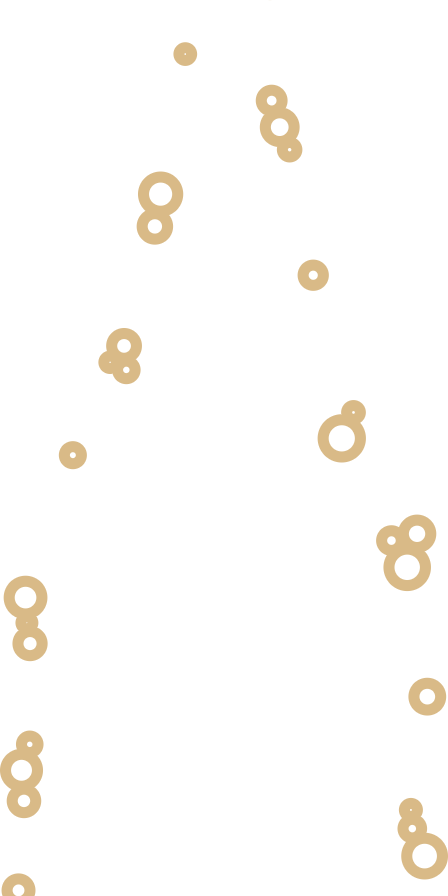
Write a WebGL 1 fragment shader that draws this pattern.

```glsl
precision highp float;
// Clusters of tan rings scattered along the two sides of a tall arch on white.
uniform vec2 u_resolution;

// Lengths are fractions of the canvas width.
#define STROKE 0.0247
#define MIN_RADIUS 0.013
#define MAX_RADIUS 0.046
#define OVERLAP 0.018
#define ROWS 7
#define ROW_SPACING 0.158
#define RIGHT_OFFSET 0.38
#define ROW_JITTER 0.04
#define TOP_SPREAD 0.10
#define BASE_SPREAD 0.45
#define RING_COLOR vec3(0.85, 0.73, 0.53)
#define PAPER_COLOR vec3(1.0)

const float PI = 3.14159;

float hash(vec2 p) {
  vec3 q = fract(p.xyx * 0.1031);
  q += dot(q, q.yzx + 33.33);
  return fract((q.x + q.y) * q.z);
}

// Random value in -1..1 for one property of a cluster.
float jitter(float id, float property) {
  return 2.0 * hash(vec2(id + 3.7, property * 17.3 + 5.1)) - 1.0;
}

vec2 polar(float angle, float len) {
  return len * vec2(cos(angle), sin(angle));
}

float ring(vec2 p, float radius) {
  return abs(length(p) - radius) - 0.5 * STROKE;
}

// One to three touching rings, as a chain or a triangle.
float cluster(vec2 p, float id) {
  // Golden-ratio style sequences spread counts and sizes evenly.
  float pick = fract(id * 0.618 + 0.3);
  vec3 size = fract((3.0 * id + vec3(0.0, 1.0, 2.0)) * 0.7549 + 0.5);
  vec3 r = mix(vec3(MIN_RADIUS), vec3(MAX_RADIUS), pow(size, vec3(1.4)));
  bool hasSecond = pick > 0.36;
  bool hasThird = pick > 0.52;

  // Centre distances between each pair of rings.
  float gap = STROKE - OVERLAP;
  float a = r.x + r.y + gap;
  float b = r.x + r.z + gap;
  float c = r.y + r.z + gap;

  float heading = 0.5 * PI * sign(jitter(id, 1.0)) + 0.45 * jitter(id, 2.0);
  float corner = acos(clamp((a * a + b * b - c * c) / (2.0 * a * b), -1.0, 1.0));
  float turn = jitter(id, 3.0) < 0.0 ? corner : PI - 0.4 * abs(jitter(id, 4.0));
  turn *= sign(jitter(id, 5.0));
  vec2 second = polar(heading, a);
  vec2 third = polar(heading + turn, b);

  // Anchor follows the arch: narrow at the top, wide at the base.
  float height = u_resolution.y / u_resolution.x;
  float isRight = step(float(ROWS), id);
  float row = id - isRight * float(ROWS);
  float level = (row + isRight * RIGHT_OFFSET) * ROW_SPACING;
  float spread = mix(BASE_SPREAD, TOP_SPREAD, smoothstep(0.2, 0.95, level));
  vec2 anchor = vec2(0.5 - spread + 0.015 * jitter(id, 6.0),
                     level * height + ROW_JITTER * jitter(id, 7.0));

  // Shift the whole cluster inside the canvas side.
  float inset = r.x;
  if (hasSecond) inset = max(inset, r.y - second.x);
  if (hasThird) inset = max(inset, r.z - third.x);
  anchor.x = max(anchor.x, inset + 0.5 * STROKE);

  // The right side is a mirrored left side.
  p.x = mix(p.x, 1.0 - p.x, isRight);
  p -= anchor;
  float d = ring(p, r.x);
  if (hasSecond) d = min(d, ring(p - second, r.y));
  if (hasThird) d = min(d, ring(p - third, r.z));
  return d;
}

void main() {
  vec2 p = gl_FragCoord.xy / u_resolution.x;
  float d = 1.0;
  for (int i = 0; i < 2 * ROWS; i++) {
    d = min(d, cluster(p, float(i)));
  }
  float cover = clamp(0.5 - d * u_resolution.x, 0.0, 1.0);
  gl_FragColor = vec4(mix(PAPER_COLOR, RING_COLOR, cover), 1.0);
}
```
